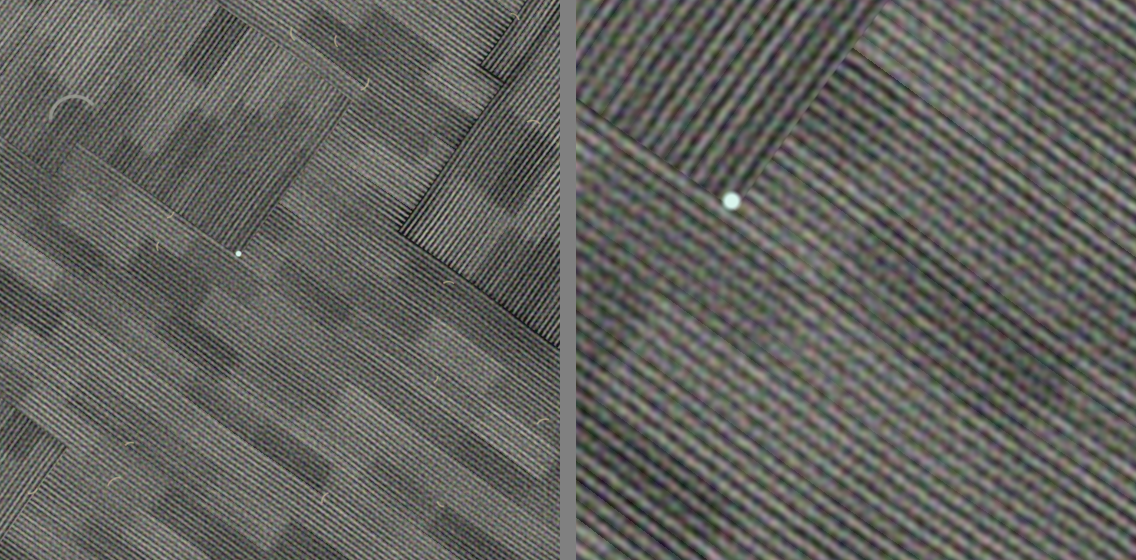
Left: the whole. Right: its middle third, enlarged.
Write a Shadertoy shader that draws this texture.

```glsl
const vec3 GROOVE = vec3(0.165, 0.170, 0.165);
const vec3 PILE = vec3(0.605, 0.600, 0.570);
const vec3 GREEN_TINT = vec3(-0.07, 0.08, -0.07);
const vec3 WARM_TINT = vec3(0.06, 0.0, -0.09);
const vec3 FLUFF = vec3(0.78, 0.72, 0.58);
const vec3 THREAD = vec3(0.62, 0.63, 0.60);
const vec3 BEAD = vec3(0.85, 0.96, 0.93);

const float TAU = 6.2831853;
const float TILT = 0.628;           // angle of the weave below horizontal
const float RIBS = 108.0;           // ribs per canvas width
const float RIBS_PER_BLOCK = 7.0;
const float BLOCK_LENGTH = 0.15;
const float RIB_DEPTH = 0.25;
const float GRAIN_SCALE = 170.0;
const float GRAIN_AMOUNT = 0.34;
const float SEAM_WIDTH = 0.005;
const int FLUFF_COUNT = 15;
const vec2 BEAD_POS = vec2(0.426, 0.547);
const vec2 THREAD_POS = vec2(0.133, 0.785);

// Quarter-turned tiles in weave space: min corner, max corner.
const int TILE_COUNT = 5;
const int FIRST_BOLD_TILE = 3;      // from here on the ribs are deeper
const vec4 TILES[TILE_COUNT] = vec4[](
    vec4(0.25, -0.12, 0.617, 0.225),
    vec4(-0.20, -0.195, 0.26, 0.24),
    vec4(-0.10, -1.00, 0.57, -0.575),
    vec4(0.815, 0.085, 1.50, 0.90),
    vec4(0.76, 0.41, 0.82, 0.70));

vec2 hash22(vec2 p) {
    vec3 h = fract(p.xyx * vec3(0.1031, 0.1030, 0.0973));
    h += dot(h, h.yzx + 33.33);
    return fract((h.xx + h.yz) * h.zy);
}

float cornerSlope(vec2 cell, vec2 corner, vec2 f) {
    float angle = TAU * hash22(cell + corner).x;
    return dot(vec2(cos(angle), sin(angle)), f - corner);
}

float gradientNoise(vec2 p) {
    vec2 i = floor(p), f = fract(p);
    vec2 w = f * f * f * (f * (f * 6.0 - 15.0) + 10.0);
    return mix(mix(cornerSlope(i, vec2(0, 0), f), cornerSlope(i, vec2(1, 0), f), w.x),
               mix(cornerSlope(i, vec2(0, 1), f), cornerSlope(i, vec2(1, 1), f), w.x), w.y);
}

float boxDistance(vec2 p, vec4 box) {
    vec2 d = abs(p - 0.5 * (box.xy + box.zw)) - 0.5 * (box.zw - box.xy);
    return length(max(d, 0.0)) + min(max(d.x, d.y), 0.0);
}

// Brightness of ribs running along x, with staggered tonal blocks.
float weave(vec2 p, float contrast, float seed) {
    float phase = p.y * RIBS;
    float rib = floor(phase);
    float row = floor(rib / RIBS_PER_BLOCK);
    vec2 ribRandom = hash22(vec2(rib, seed));

    float along = p.x / BLOCK_LENGTH + hash22(vec2(row, seed + 3.0)).x + 0.06 * ribRandom.y;
    float block = floor(along);
    float tone = mix(hash22(vec2(block, row + seed)).x, hash22(vec2(block + 1.0, row + seed)).x,
                     smoothstep(0.88, 1.0, fract(along)));

    float profile = -cos(TAU * fract(phase));
    float depth = RIB_DEPTH * contrast * mix(0.7, 1.3, ribRandom.x);
    return mix(0.37, 0.68, tone) + depth * profile + 0.12 * (ribRandom.y - 0.5);
}

// Coverage of a short curved fibre facing the given angle.
float fibre(vec2 p, float radius, float angle, float spread, float width, float aa) {
    float ring = abs(length(p) - radius);
    float facing = dot(p, vec2(cos(angle), sin(angle))) / max(length(p), 1e-4);
    return smoothstep(width + aa, width - aa, ring) * smoothstep(spread, spread + 0.1, facing);
}

void mainImage(out vec4 fragColor, in vec2 fragCoord) {
    vec2 p = fragCoord / iResolution.y;
    float aa = 1.0 / iResolution.y;

    // Weave space: x along the ribs, y across, from the top left corner
    float c = cos(TILT), s = sin(TILT);
    vec2 fromCorner = p - vec2(0.0, 1.0);
    vec2 q = vec2(dot(fromCorner, vec2(c, -s)), dot(fromCorner, vec2(s, c)));
    q += 0.006 * vec2(gradientNoise(p * 4.0), gradientNoise(p * 4.0 + 31.0));

    // Tile layout
    float turned = 0.0, bold = 0.0, seam = 0.0;
    for (int i = 0; i < TILE_COUNT; i++) {
        float d = boxDistance(q, TILES[i]);
        float isBold = i >= FIRST_BOLD_TILE ? 1.0 : 0.0;
        turned = max(turned, smoothstep(aa, -aa, d));
        bold = max(bold, isBold * smoothstep(0.05, -0.02, d));
        seam = max(seam, mix(0.08, 0.30, isBold) * exp(-abs(d) / SEAM_WIDTH));
    }

    // Ribs, wear and grain
    float wear = gradientNoise(p * 5.0 + 11.0);
    float contrast = (1.0 + 0.7 * wear) * mix(1.0, 1.6, bold);
    float light = mix(weave(q, contrast, 5.0), weave(q.yx, contrast, 47.0), turned);
    light += GRAIN_AMOUNT * gradientNoise(p * GRAIN_SCALE) + 0.10 * gradientNoise(p * 9.0);
    light -= seam + 0.10 * bold;
    vec3 color = mix(GROOVE, PILE, clamp(light, -0.2, 1.25));
    color += GREEN_TINT * gradientNoise(p * GRAIN_SCALE * 0.8 + 57.0);
    color += WARM_TINT * gradientNoise(p * GRAIN_SCALE * 0.7 + 91.0);

    // Loose fibres and a bead
    for (int i = 0; i < FLUFF_COUNT; i++) {
        vec2 place = hash22(vec2(float(i), 7.0));
        vec2 shape = hash22(vec2(float(i), 19.0));
        float cover = fibre(p - place, mix(0.008, 0.022, shape.x), TAU * shape.y, 0.72, 0.0014, aa);
        color = mix(color, FLUFF, 0.75 * cover);
    }
    color = mix(color, THREAD, 0.8 * fibre(p - THREAD_POS, 0.043, 1.9, 0.3, 0.003, aa));
    color = mix(color, BEAD, smoothstep(0.007, 0.003, length(p - BEAD_POS)));

    fragColor = vec4(clamp(color, 0.0, 1.0), 1.0);
}
```
